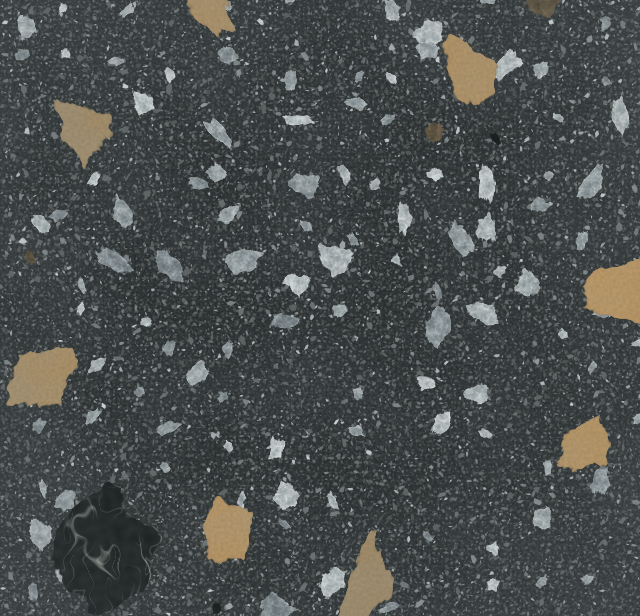
This texture is drawn by a Shadertoy shader. Its source:

```glsl
// Dark polished terrazzo with fine grey grit, pale quartz chips and large tan stones.
#define GRIT_CELL 0.0070
#define GRAIN_CELL 0.0120
#define PEBBLE_CELL 0.0270
#define QUARTZ_CELL 0.0850
#define STONE_COUNT 9
#define STONE_SIZE vec2(0.038, 0.068)
#define HAZE 0.13
#define BINDER vec3(0.195, 0.215, 0.220)
#define QUARTZ_GREY vec3(0.41, 0.45, 0.47)
#define QUARTZ_WHITE vec3(0.77, 0.80, 0.80)
#define TAN_WARM vec3(0.73, 0.59, 0.39)
#define TAN_DULL vec3(0.61, 0.54, 0.42)

const float TAU = 6.2831853;

vec3 hash3(vec3 p) {
    p = fract(p * vec3(0.1031, 0.1030, 0.0973));
    p += dot(p, p.yxz + 33.33);
    return fract((p.xxy + p.yxx) * p.zyx);
}

float cornerSlope(vec2 corner, vec2 offset) {
    float angle = TAU * hash3(vec3(corner, 5.0)).x;
    return dot(vec2(cos(angle), sin(angle)), offset);
}

// Gradient noise, roughly -1 to 1
float noise(vec2 p) {
    vec2 i = floor(p), f = p - i;
    vec2 u = f * f * f * (f * (f * 6.0 - 15.0) + 10.0);
    vec2 e = vec2(0.0, 1.0);
    float low = mix(cornerSlope(i, f), cornerSlope(i + e.yx, f - e.yx), u.x);
    float high = mix(cornerSlope(i + e.xy, f - e.xy), cornerSlope(i + e.yy, f - e.yy), u.x);
    return 1.4 * mix(low, high, u.y);
}

// Broken chip: a stretched random hexagon with an optional rough rim
float chipDistance(vec2 p, float radius, float id, float roughness) {
    vec3 h = hash3(vec3(id, 7.0, 2.0));
    float c = cos(TAU * h.x), s = sin(TAU * h.x);
    float stretch = mix(0.66, 0.98, h.y);
    p = mat2(c, -s, s, c) * p * vec2(stretch, 1.0 / stretch);
    float d = -radius;
    for (int k = 0; k < 6; k++) {
        vec3 side = hash3(vec3(id, float(k) * 3.0, 11.0));
        float angle = (float(k) + 0.75 * (side.x - 0.5)) * TAU / 6.0;
        d = max(d, dot(p, vec2(cos(angle), sin(angle))) - radius * mix(0.62, 1.15, side.y));
    }
    if (roughness > 0.0) {
        vec2 q = p / radius + id;
        d += radius * roughness * (0.20 * noise(q * 1.7) + 0.07 * noise(q * 6.0));
    }
    return d;
}

// Scattered chips, one per cell: returns distance and a random shade
vec2 chipLayer(vec2 p, float cellSize, vec2 sizes, float density, float roughness, float seed) {
    vec2 home = floor(p / cellSize);
    vec2 nearest = vec2(1.0, 0.0);
    for (int y = -1; y <= 1; y++)
    for (int x = -1; x <= 1; x++) {
        vec2 cell = home + vec2(x, y);
        vec3 h = hash3(vec3(cell, seed));
        vec3 g = hash3(vec3(cell, seed + 17.0));
        float radius = cellSize * mix(sizes.x, sizes.y, h.z * h.z);
        vec2 offset = p - (cell + 0.12 + 0.76 * h.xy) * cellSize;
        if (g.x < density && length(offset) < 2.7 * radius) {
            float d = chipDistance(offset, radius, g.z * 90.0, roughness);
            if (d < nearest.x) nearest = vec2(d, g.y);
        }
    }
    return nearest;
}

float cover(float d) {
    float soft = 0.75 / iResolution.y;
    return 1.0 - smoothstep(-soft, soft, d);
}

vec3 gritColor(float shade, float lift) {
    float tone = 0.27 + lift + 0.20 * shade * shade + 0.24 * smoothstep(0.90, 1.0, shade);
    return tone * vec3(0.97, 1.02, 1.03);
}

vec3 quartzColor(vec2 p, float shade, float d) {
    float facets = 0.32 * noise(p * 75.0) + 0.22 * noise(p * 210.0);
    float cracks = 1.0 - smoothstep(0.0, 0.12, abs(noise(p * 58.0 + 9.0)));
    float rim = smoothstep(-0.004, 0.0, d);
    float tone = 0.12 + 0.75 * shade + facets + 0.18 * cracks + 0.10 * rim;
    vec3 color = mix(QUARTZ_GREY, QUARTZ_WHITE, clamp(tone, 0.0, 1.1));
    if (shade < 0.03) color = BINDER * (0.5 + 0.3 * facets);
    else if (shade < 0.05) color = TAN_DULL * (0.6 + 0.4 * facets);
    return color;
}

vec3 tanColor(vec2 p, float shade, float d) {
    float cloud = noise(p * 16.0 + 3.0), grain = noise(p * 190.0);
    vec3 color = mix(TAN_WARM, TAN_DULL, clamp(1.5 * shade - 0.4 + 0.4 * cloud, 0.0, 1.0));
    return color * (1.0 + 0.05 * cloud + 0.05 * grain - 0.08 * smoothstep(-0.004, 0.0, d));
}

vec3 veinedColor(vec2 p) {
    vec2 q = p + 0.018 * vec2(noise(p * 28.0), noise(p * 28.0 + 40.0));
    float broad = 1.0 - smoothstep(0.0, 0.07, abs(noise(q * vec2(22.0, 9.0))));
    float thin = 1.0 - smoothstep(0.0, 0.10, abs(noise(q * vec2(48.0, 24.0) + 8.0)));
    float veins = (0.6 * broad + 0.3 * thin) * smoothstep(-0.4, 0.5, noise(p * 18.0 + 5.0));
    return mix(vec3(0.12, 0.14, 0.14) * (1.0 + 0.25 * noise(p * 60.0)), vec3(0.60, 0.64, 0.61), veins);
}

void mainImage(out vec4 fragColor, in vec2 fragCoord) {
    vec2 p = fragCoord / iResolution.y;
    vec2 center = 0.5 * iResolution.xy / iResolution.y;

    // Binder and three sizes of grit
    vec3 color = BINDER * (1.0 + 0.10 * noise(p * 7.0) + 0.22 * noise(p * 230.0));
    vec2 grit = chipLayer(p, GRIT_CELL, vec2(0.17, 0.38), 0.90, 0.0, 1.0);
    color = mix(color, gritColor(grit.y, 0.0), cover(grit.x));
    vec2 grain = chipLayer(p, GRAIN_CELL, vec2(0.14, 0.32), 0.80, 0.0, 2.0);
    color = mix(color, gritColor(grain.y, 0.03), cover(grain.x));
    vec2 pebble = chipLayer(p, PEBBLE_CELL, vec2(0.09, 0.22), 0.50, 0.0, 3.0);
    color = mix(color, gritColor(pebble.y, 0.10), cover(pebble.x));

    // Pale quartz chips
    vec2 quartz = chipLayer(p, QUARTZ_CELL, vec2(0.10, 0.29), 0.78, 1.0, 4.0);
    color = mix(color, quartzColor(p, quartz.y, quartz.x), cover(quartz.x));

    // Large stones in a loose ring; the first one is dark and veined
    for (int i = 0; i < STONE_COUNT; i++) {
        vec3 h = hash3(vec3(i, 23.0, 6.0));
        float angle = 3.97 + 2.4 * float(i);
        float reach = i == 0 ? 0.53 : mix(0.36, 0.54, h.x);
        float radius = i == 0 ? 0.092 : mix(STONE_SIZE.x, STONE_SIZE.y, h.y);
        vec2 offset = p - center - reach * vec2(cos(angle), sin(angle));
        if (length(offset) > 3.0 * radius) continue;
        float d = chipDistance(offset, radius, float(i) * 5.3 + 1.0, 1.0);
        vec3 stone = i == 0 ? veinedColor(p) : tanColor(p, h.z, d);
        color = mix(color, stone, cover(d));
    }

    // Soft light reflected toward the borders
    float haze = HAZE * smoothstep(0.22, 0.75, length(p - center));
    color = mix(color, vec3(0.50, 0.53, 0.54), haze);
    fragColor = vec4(clamp(color, 0.0, 1.0), 1.0);
}
```
